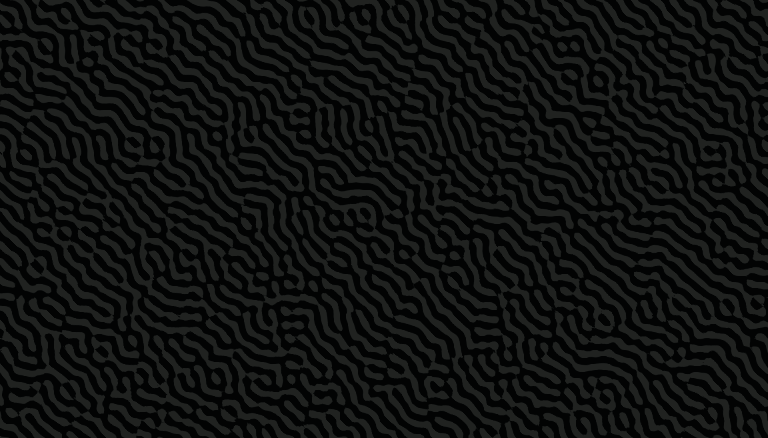
This pattern is drawn by a Shadertoy shader. Its source:

```glsl
// Dark labyrinth of slanted, branching worm-like ridges, as in a reaction-diffusion pattern.

const float TAU = 6.2831853;
const float RIDGES = 35.0;           // ridges per canvas height
const float CELL = 0.27 / RIDGES;    // spacing of the sampling lattice
const int SIDE = 9;                  // lattice points per side

float hash(float n) {
    return fract(sin(n * 12.9898) * 43758.547);
}

// Unit complex number, and complex product (adds the angles)
vec2 cis(float a) {
    return vec2(cos(a), sin(a));
}
vec2 turn(vec2 a, vec2 b) {
    return vec2(a.x * b.x - a.y * b.y, a.x * b.y + a.y * b.x);
}

// Activator core with an inhibitor ring; d2 is the squared lattice distance
float kernel(int d2) {
    float q = 0.0729 * float(d2);
    float fade = max(1.0 - q / 0.72, 0.0);
    return (1.0 - 6.8 * q) * fade * fade;
}

// Layered sines fanned around one diagonal, then two activator-inhibitor steps
float labyrinth(vec2 p) {
    const int WAVES = 28;
    float field[SIDE * SIDE];
    for (int k = 0; k < SIDE * SIDE; k++) field[k] = 0.0;

    // Seed: each wave is stepped over the lattice around p by rotation
    vec2 corner = p - CELL * float(SIDE / 2);
    for (int i = 0; i < WAVES; i++) {
        float n = float(i) + 1.0;
        float t = (2.0 * n - 1.0) / float(WAVES) - 1.0;
        float angle = 0.82 + 1.0 * t * (0.4 + 0.6 * t * t);
        vec2 k = TAU * RIDGES * (0.88 + 0.24 * hash(n + 40.0)) * cis(angle);
        vec2 stepX = cis(k.x * CELL), stepY = cis(k.y * CELL);
        vec2 row = cis(dot(p - p + corner, k) + TAU * hash(n));
        for (int y = 0; y < SIDE; y++) {
            vec2 w = row;
            for (int x = 0; x < SIDE; x++) {
                field[y * SIDE + x] += w.x;
                w = turn(w, stepX);
            }
            row = turn(row, stepY);
        }
    }
    float gain = 1.5 / sqrt(0.5 * float(WAVES));
    for (int k = 0; k < SIDE * SIDE; k++) field[k] = tanh(gain * field[k]);

    // Inner step per neighbour, biased so that touching tips part; outer step sums them
    float total = 0.0;
    for (int y = -2; y <= 2; y++) {
        for (int x = -2; x <= 2; x++) {
            float inner = 0.0;
            for (int v = -2; v <= 2; v++) {
                for (int u = -2; u <= 2; u++) {
                    inner += kernel(u * u + v * v) * field[(y + v + 4) * SIDE + x + u + 4];
                }
            }
            total += kernel(x * x + y * y) * tanh(0.8 * (inner - 0.4));
        }
    }
    return total;
}

void mainImage(out vec4 fragColor, in vec2 fragCoord) {
    vec2 p = fragCoord / iResolution.y;
    float height = labyrinth(p) - 0.5;

    // Edge about one pixel wide, measured along the slope
    float slope = length(vec2(dFdx(height), dFdy(height)));
    float ridge = smoothstep(-0.75, 0.75, height / max(slope, 1e-4));

    vec3 groove = vec3(0.006, 0.012, 0.012);
    vec3 charcoal = vec3(0.124, 0.132, 0.126);
    fragColor = vec4(mix(groove, charcoal, ridge), 1.0);
}
```
